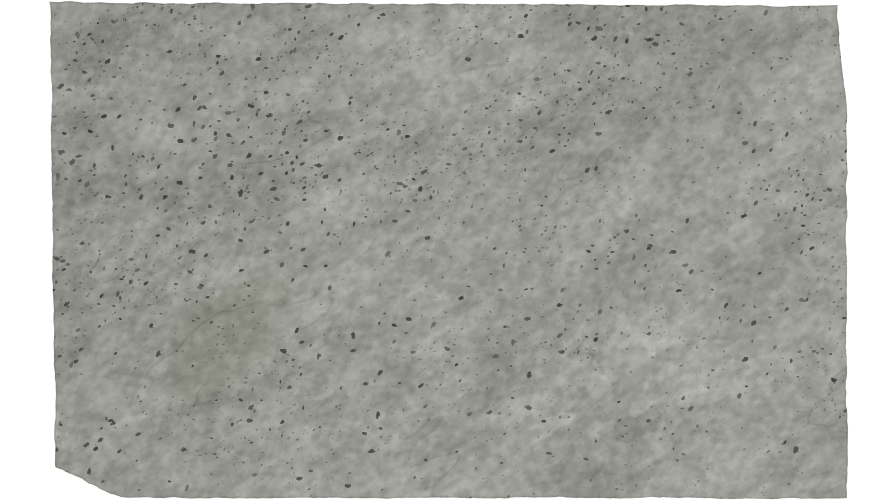
Give the GLSL for this texture, as a Shadertoy shader.

```glsl
// Grey granite slab with dark mineral specks and faint diagonal grain, lying on white.
#define STONE vec3(0.594, 0.604, 0.576)
#define SPECK_COLOR vec3(0.20, 0.20, 0.205)
#define WARM_COLOR vec3(0.535, 0.54, 0.495)
#define GRAIN_ANGLE 0.55
#define GRAIN_CONTRAST 0.18
#define CLOUD_CONTRAST 0.12
#define SPECK_CELL 0.021
#define SPECK_DENSITY 0.62
#define DUST_CELL 0.0105

float hash(vec2 p) {
    vec3 q = fract(p.xyx * 0.1031);
    q += dot(q, q.yzx + 33.33);
    return fract((q.x + q.y) * q.z);
}

float noise(vec2 p) {
    vec2 i = floor(p), f = fract(p);
    f = f * f * (3.0 - 2.0 * f);
    return mix(mix(hash(i), hash(i + vec2(1, 0)), f.x),
               mix(hash(i + vec2(0, 1)), hash(i + vec2(1, 1)), f.x), f.y);
}

// Four octaves, centred on zero
float fbm(vec2 p) {
    float sum = 0.0, amp = 0.5;
    for (int i = 0; i < 4; i++) {
        sum += amp * (noise(p) - 0.5);
        p = mat2(1.6, 1.2, -1.2, 1.6) * p + 17.3;
        amp *= 0.5;
    }
    return sum;
}

mat2 rotation(float a) {
    float c = cos(a), s = sin(a);
    return mat2(c, -s, s, c);
}

// Where specks gather: streaks along the grain, thinning toward the bottom
float clustering(vec2 g) {
    vec2 p = g * rotation(GRAIN_ANGLE);
    float streak = 0.55 * noise(g * vec2(4.0, 9.0) + 40.0)
                 + 0.45 * noise(g * vec2(11.0, 23.0) + 60.0);
    float height = mix(0.35, 1.0, smoothstep(0.1, 0.6, p.y));
    float leftBias = mix(1.15, 0.8, smoothstep(0.3, 1.2, p.x));
    return smoothstep(0.33, 0.8, streak) * height * leftBias;
}

// Scattered, slightly elongated specks of varied size and strength
float specks(vec2 g, float cell, float density, float radius, float pixel) {
    vec2 home = floor(g / cell);
    float cover = 0.0;
    for (int y = -1; y <= 1; y++)
    for (int x = -1; x <= 1; x++) {
        vec2 id = home + vec2(x, y);
        vec2 jitter = vec2(hash(id + 11.7), hash(id + 53.1));
        vec2 center = (id + jitter) * cell;
        if (hash(id + 91.3) > density * clustering(center) + 0.035) continue;
        float size = hash(id + 137.9);
        vec2 d = rotation(2.0 * (hash(id + 71.2) - 0.5)) * (g - center);
        d *= vec2(0.75, 1.25);
        float r = radius * mix(0.35, 1.0, size * size);
        float dist = length(d) - r * (0.65 + 0.7 * noise(g * 260.0));
        float soft = max(0.0011, 0.7 * pixel);
        float strength = mix(0.5, 1.0, hash(id + 23.4));
        cover = max(cover, strength * smoothstep(soft, -soft, dist));
    }
    return cover;
}

// Signed distance to the rough-cut outline with a broken lower left corner
float slab(vec2 p) {
    float rough = 0.006 * fbm(p * 35.0) + 0.004 * fbm(p * 9.0);
    float left = mix(0.111, 0.0995, p.y) - p.x;
    float right = p.x - 1.68 + 0.02 * smoothstep(0.75, 1.0, p.y);
    float top = p.y - 0.996 + 0.005 * p.x;
    float corner = dot(vec2(0.16, 0.048) - p, normalize(vec2(0.42, 0.9)));
    float d = max(max(left, right), max(top, 0.012 - p.y));
    return max(d, corner + 0.012 * fbm(p * 25.0)) + rough;
}

void mainImage(out vec4 fragColor, in vec2 fragCoord) {
    float pixel = 1.0 / iResolution.y;
    vec2 p = fragCoord * pixel;
    vec2 g = rotation(-GRAIN_ANGLE) * p;
    g = p * rotation(-GRAIN_ANGLE);

    // Cloudy body and fine crystal grain
    float tone = CLOUD_CONTRAST * fbm(g * vec2(4.0, 7.0) + 5.0);
    tone += CLOUD_CONTRAST * fbm(g * vec2(17.0, 27.0) + 80.0);
    tone += GRAIN_CONTRAST * fbm(g * vec2(65.0, 85.0) + 31.0);
    tone -= 0.045 * clustering(g) - 0.008;
    vec3 stone = STONE + tone;

    // Olive patch with a ragged border
    vec2 w = (p - vec2(0.455, 0.33)) * rotation(-0.8) / vec2(0.155, 0.085);
    float warm = smoothstep(1.2, 0.7, length(w) + 1.1 * fbm(p * 16.0));
    stone = mix(stone, WARM_COLOR + 0.7 * tone, 0.7 * warm);

    // Mottled coarse crystals at the lower right
    float mottled = smoothstep(0.3, 0.08, length((p - vec2(1.22, 0.2)) * vec2(0.9, 1.2)));
    float crystal = smoothstep(0.43, 0.6, noise(g * vec2(22.0, 34.0) + fbm(p * 30.0)));
    stone += mottled * (0.02 - 0.055 * crystal);

    // Hairline veins
    float vein = smoothstep(0.012, 0.0, abs(fbm(g * vec2(3.0, 7.0) + 120.0)));
    stone -= 0.045 * vein * smoothstep(0.45, 0.7, noise(p * 8.0 + 9.0));

    // Dark minerals, large and dusty
    float dark = specks(g, SPECK_CELL, SPECK_DENSITY, 0.0052, pixel);
    float dust = specks(g + 7.0, DUST_CELL, 0.4, 0.0026, pixel);
    stone = mix(stone, SPECK_COLOR, max(0.85 * dark, 0.5 * dust));

    // Cut edge on white
    float edge = slab(p);
    stone -= 0.06 * smoothstep(-0.005, 0.0, edge);
    float inside = smoothstep(0.7 * pixel, -0.7 * pixel, edge);
    fragColor = vec4(mix(vec3(1.0), clamp(stone, 0.0, 1.0), inside), 1.0);
}
```
